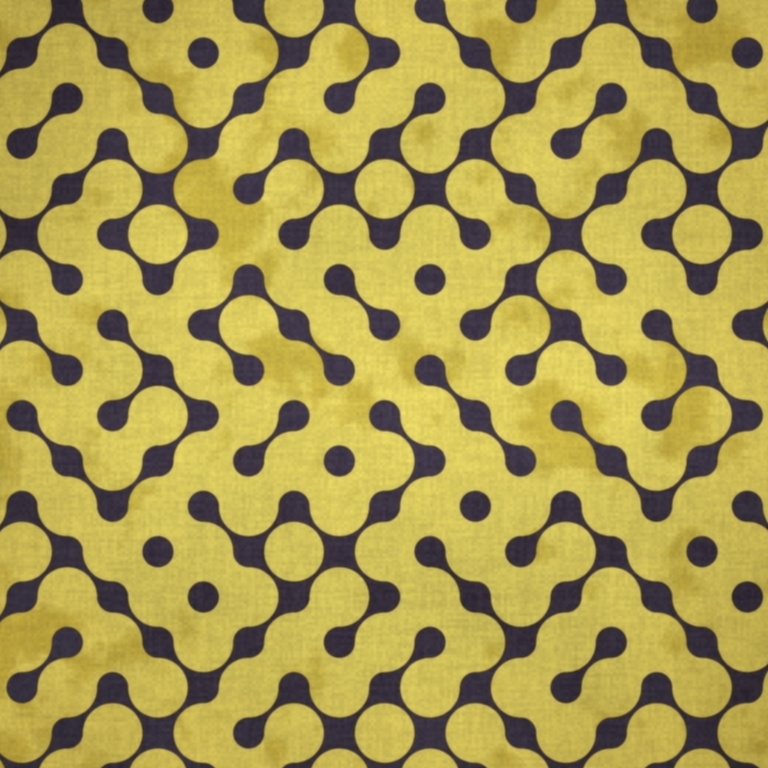
Write a Shadertoy shader that draws this pattern.

```glsl
// Worn yellow and plum Truchet pattern: random diagonal links between discs, on aged cloth.
#define CELLS 16.94                 // tiles across the canvas
#define PERIOD 12.0                 // tiles before the layout repeats
#define ORIGIN vec2(0.485, 0.772)   // lattice offset, in tiles
#define DISC 0.657                  // yellow disc radius, in tiles
#define LINKED 0.46                 // share of tiles joining dark sites
#define SOFT 0.035                  // half width of the printed edge, in tiles
#define WEAR 1.0                    // strength of stains and fading
#define SEED 37u
#define YELLOW vec3(0.83, 0.77, 0.36)
#define PALE vec3(0.78, 0.73, 0.46)
#define PLUM vec3(0.22, 0.19, 0.245)
#define BROWN vec3(0.26, 0.21, 0.14)

// Integer hash of a lattice point, 0 to 1
float hash(vec2 p) {
    uvec2 q = uvec2(ivec2(p)) + SEED;
    uint h = q.x * 1597u ^ q.y * 51749u;
    h = (h ^ (h >> 15)) * 73471u;
    h = (h ^ (h >> 13)) * 92821u;
    h ^= h >> 16;
    return float(h & 65535u) / 65535.0;
}

float valueNoise(vec2 p) {
    vec2 i = floor(p), f = fract(p);
    f = f * f * (3.0 - 2.0 * f);
    return mix(mix(hash(i), hash(i + vec2(1, 0)), f.x),
               mix(hash(i + vec2(0, 1)), hash(i + vec2(1, 1)), f.x), f.y);
}

float fbm(vec2 p) {
    float sum = 0.0, gain = 0.5;
    for (int i = 0; i < 5; i++) {
        sum += gain * valueNoise(p);
        p = mat2(1.6, 1.2, -1.2, 1.6) * p + 7.3;
        gain *= 0.5;
    }
    return sum;
}

// Signed distance to the dark shape, in tiles: negative inside
float truchet(vec2 p) {
    vec2 cell = floor(p), f = p - cell;
    if (mod(cell.x + cell.y, 2.0) > 0.5) f.x = 1.0 - f.x;
    float toYellow = min(length(f), length(f - 1.0));
    float toDark = min(length(f - vec2(1, 0)), length(f - vec2(0, 1)));
    bool joinsDark = hash(mod(cell, PERIOD)) < LINKED;
    return joinsDark ? DISC - toYellow : toDark - (1.0 - DISC);
}

void mainImage(out vec4 fragColor, in vec2 fragCoord) {
    vec2 uv = fragCoord / iResolution.y;
    vec2 fromCentre = fragCoord / iResolution.xy - 0.5;
    float d = truchet(uv * CELLS - ORIGIN);
    float edge = max(SOFT, 0.7 * CELLS / iResolution.y);

    // Wear: broad clouds, blotches, woven threads and fine grain
    float cloud = fbm(uv * 4.0 + 3.0) - 0.48;
    float blotch = fbm(uv * 17.0 + 31.0);
    float weave = valueNoise(uv * vec2(240, 32)) + valueNoise(uv * vec2(32, 240)) - 1.0;
    float grain = valueNoise(uv * 260.0) - 0.5;
    float stain = smoothstep(0.52, 0.78, blotch + 0.5 * cloud);
    float vignette = smoothstep(0.25, 0.72, length(fromCentre));

    // Yellow ground with a pale rim, ochre stains and darker corners
    vec3 ground = mix(YELLOW, PALE, 0.75 * (1.0 - smoothstep(0.02, 0.085, d)));
    ground *= 1.0 + WEAR * (0.22 * cloud + 0.05 * weave + 0.07 * grain);
    ground *= mix(vec3(1), vec3(0.86, 0.82, 0.62), WEAR * 0.8 * stain);
    ground *= mix(vec3(1.02), vec3(0.90, 0.87, 0.82), WEAR * vignette);

    // Plum ink, browner at its edges and faded in patches
    vec3 ink = mix(BROWN, PLUM, smoothstep(0.015, 0.085, -d));
    ink += WEAR * (vec3(0.10, 0.10, 0.13) * cloud + 0.025 * weave + 0.035 * grain);
    ink *= 1.06 - 0.2 * WEAR * vignette;

    vec3 colour = mix(ink, ground, smoothstep(-edge, edge, d));
    fragColor = vec4(clamp(colour, 0.0, 1.0), 1.0);
}
```
